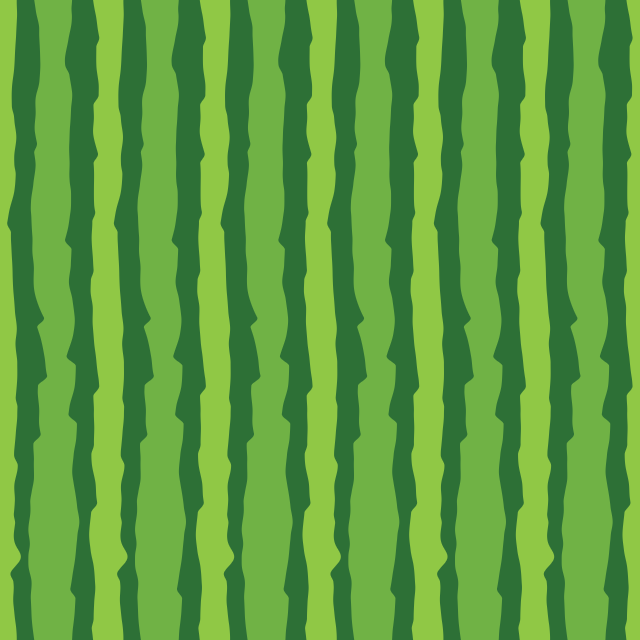
Reproduce this pattern procedurally as a WebGL 1 fragment shader.

```glsl
precision highp float;
// Watermelon rind: ragged dark vertical bands between wide green and narrow lime strips.
// Each repeat has four edges, held in one vec4 from left to right; every edge is a slow
// sine plus wrapping noise and hooked barbs, so the sheet tiles both ways.

#define REPEATS 6.0
#define BASE_EDGES vec4(0.135, 0.330, 0.682, 0.870)
#define DRIFT_SIZE vec4(0.022, 0.034, 0.030, 0.020)
#define BARB_SIZE vec4(-0.060, 0.100, -0.100, 0.060)
#define BARB_CELLS 11.0
#define SWELL_CELLS 14.0
#define SWELL_SIZE 0.032
#define RIPPLE_CELLS 37.0
#define RIPPLE_SIZE 0.011
#define DARK_GREEN vec3(0.176, 0.440, 0.212)
#define MID_GREEN vec3(0.440, 0.700, 0.270)
#define LIME vec3(0.563, 0.784, 0.270)

const float TAU = 6.283185;
const vec4 EDGE_SHIFT = vec4(0.0, 0.37, 0.71, 0.19);

uniform vec2 u_resolution;

// One random value in 0..1 for each edge.
vec4 hashEdges(vec4 cell, float salt) {
  vec4 seed = vec4(1.3, 4.7, 8.9, 13.1) + salt;
  return fract(sin(cell * 12.9898 + seed * 78.233) * 4375.85);
}

// Value noise in -1..1 that wraps after a whole number of cells.
vec4 wrapNoise(float down, float cells, float salt) {
  vec4 p = down * cells + EDGE_SHIFT;
  vec4 cell = floor(p);
  vec4 t = smoothstep(0.0, 1.0, p - cell);
  vec4 a = hashEdges(mod(cell, cells), salt);
  vec4 b = hashEdges(mod(cell + 1.0, cells), salt);
  return mix(a, b, t) * 2.0 - 1.0;
}

// Barbs swell slowly on the way down, then snap back to the band.
vec4 barbs(float down) {
  vec4 p = down * BARB_CELLS + EDGE_SHIFT;
  vec4 cell = floor(p);
  vec4 t = p - cell;
  vec4 strength = hashEdges(mod(cell, BARB_CELLS), 5.3);
  return t * t * (1.0 - smoothstep(0.82, 1.0, t)) * strength * strength;
}

// Edge positions within one repeat, at a distance down from the top.
vec4 bandEdges(float down) {
  vec4 turns = vec4(1.0, 2.0, 1.0, 2.0) * down - vec4(0.81, 0.17, 0.74, 0.10);
  vec4 edges = BASE_EDGES + DRIFT_SIZE * cos(TAU * turns);
  edges += SWELL_SIZE * wrapNoise(down, SWELL_CELLS, 2.1);
  edges += RIPPLE_SIZE * wrapNoise(down, RIPPLE_CELLS, 7.7);
  edges += BARB_SIZE * 1.25 * barbs(down);

  // The left band nearly closes at one height.
  float offset = (down - 0.87) / 0.018;
  float pinch = exp(-offset * offset);
  edges.xy = mix(edges.xy, vec2(0.205, 0.265), 0.9 * pinch);
  return edges;
}

void main() {
  vec2 uv = gl_FragCoord.xy / u_resolution;
  float pixel = 1.0 / min(u_resolution.x, u_resolution.y);
  float down = 1.0 - uv.y;
  float x = fract(uv.x * REPEATS);

  // Distance to each edge, corrected for its slope.
  vec4 edges = bandEdges(down);
  float stepDown = 0.001;
  vec4 slope = (bandEdges(fract(down + stepDown)) - edges) / (stepDown * REPEATS);
  vec4 dist = (x - edges) / (REPEATS * sqrt(1.0 + slope * slope));
  vec4 past = clamp(dist / pixel + 0.5, 0.0, 1.0);

  // Cross the edges from left to right.
  vec3 color = mix(LIME, DARK_GREEN, past.x);
  color = mix(color, MID_GREEN, past.y);
  color = mix(color, DARK_GREEN, past.z);
  color = mix(color, LIME, past.w);
  gl_FragColor = vec4(color, 1.0);
}
```
